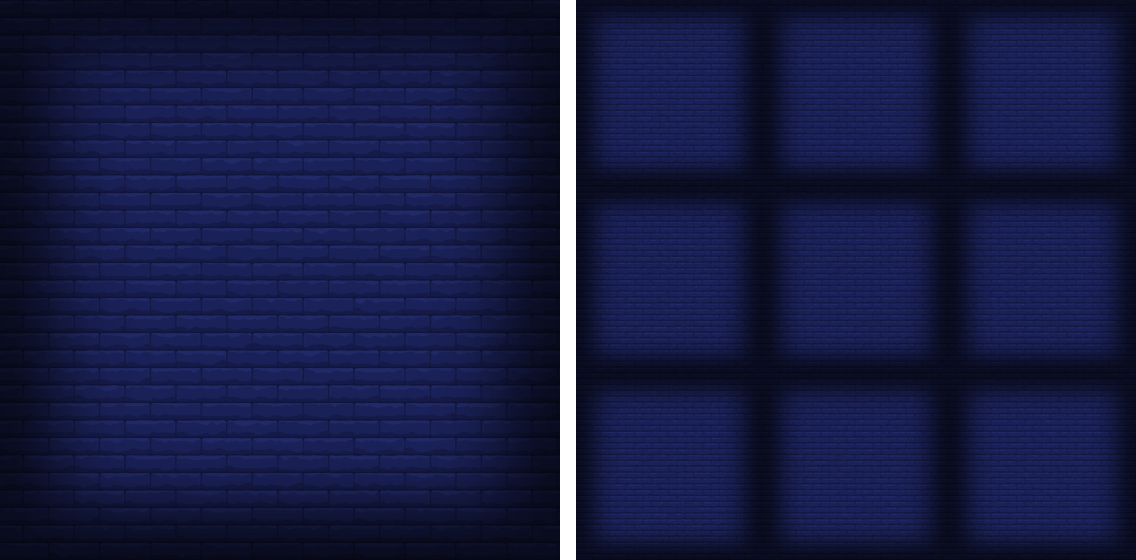
Left: one tile. Right: repeated 3 by 3.
Give the GLSL for this pattern, as a Shadertoy shader.

```glsl
// Dark blue brick wall in running bond: 11 bricks across, 32 courses down.
// Each brick is a rounded box with a ragged lit top and shaded foot cut by
// gradient noise; a periodic vignette darkens all four borders alike.

vec2 hash22(vec2 p) {
    vec3 q = fract(p.xyx * vec3(0.1031, 0.1030, 0.0973));
    q += dot(q, q.yzx + 33.33);
    return fract((q.xx + q.yz) * q.zy);
}

float cornerGradient(vec2 cell, vec2 offset) {
    return dot(hash22(cell) * 2.0 - 1.0, offset);
}

float gradientNoise(vec2 p) {
    vec2 i = floor(p), f = p - i;
    vec2 u = f * f * f * (f * (f * 6.0 - 15.0) + 10.0);
    vec2 e = vec2(1.0, 0.0);
    float low = mix(cornerGradient(i, f), cornerGradient(i + e.xy, f - e.xy), u.x);
    float high = mix(cornerGradient(i + e.yx, f - e.yx), cornerGradient(i + e.xx, f - e.xx), u.x);
    return mix(low, high, u.y);
}

// Broad waves with small chips on top
float raggedNoise(vec2 p) {
    return gradientNoise(p) + 0.4 * gradientNoise(p * 2.7 + 19.0);
}

float roundedBox(vec2 p, vec2 halfSize, float radius) {
    vec2 q = abs(p) - halfSize + radius;
    return length(max(q, 0.0)) + min(max(q.x, q.y), 0.0) - radius;
}

// Coverage of the side where d is negative
float fill(float d, float softness) {
    return 1.0 - smoothstep(-softness, softness, d);
}

void mainImage(out vec4 fragColor, in vec2 fragCoord) {
    vec2 uv = fragCoord / iResolution.xy;
    float soft = 0.75 * 32.0 / iResolution.y;

    // Running bond; brick identity wraps around the canvas
    vec2 grid = uv * vec2(11.0, 32.0);
    float course = floor(grid.y);
    grid.x += 0.045 + 0.5 * mod(course, 2.0);
    vec2 id = mod(floor(grid), vec2(11.0, 32.0));
    vec2 seed = hash22(id + 7.0);

    // Local position, measured in course heights
    vec2 p = (fract(grid) - 0.5) * vec2(32.0 / 11.0, 1.0);
    vec2 noiseOrigin = floor(seed * 180.0) + id * 3.0;

    // Brick outline with slightly worn edges
    float wear = 0.04 * gradientNoise(p * 3.0 + noiseOrigin + 40.0);
    float body = roundedBox(p - vec2(0.0, 0.01), vec2(1.418, 0.46), 0.12) + wear;

    // Lit band thins out towards the ends of the brick
    float ends = smoothstep(0.9, 1.42, abs(p.x));
    float litDepth = 0.17 + 0.30 * raggedNoise(vec2(p.x * 1.3, p.y * 0.6) + noiseOrigin)
                   + 0.08 * (seed.x - 0.5) - 0.08 * ends;
    float lit = fill(0.47 - max(litDepth, 0.07) - p.y, soft);

    // Shaded foot, rising in places into low humps
    float footDepth = 0.19 + 0.28 * raggedNoise(vec2(p.x * 1.2, p.y * 0.6) + noiseOrigin + 90.0)
                    + 0.07 * (seed.y - 0.5) + 0.05 * ends;
    float foot = fill(p.y + 0.45 - max(footDepth, 0.08), soft);

    // Faint bright rim on one side of some bricks
    float side = seed.x < 0.5 ? -1.0 : 1.0;
    float sideRim = fill(abs(p.x * side - 1.36) - 0.02, soft)
                  * smoothstep(-0.3, 0.1, p.y) * step(0.5, seed.y);

    // Layers from face to highlight
    vec3 brick = vec3(0.103, 0.130, 0.345) * (0.98 + 0.04 * seed.y);
    brick = mix(brick, vec3(0.083, 0.104, 0.284), foot);
    brick = mix(brick, vec3(0.128, 0.160, 0.402), max(lit, 0.6 * sideRim));

    // Bed joints lie deeper in shade than upright ones
    vec3 mortar = mix(vec3(0.076, 0.096, 0.262), vec3(0.064, 0.081, 0.228),
                      smoothstep(0.3, 0.48, abs(p.y)));
    vec3 color = mix(mortar, brick, fill(body, soft));

    // Smooth periodic vignette, level at the borders so it wraps
    vec2 wave = cos(3.14159265 * uv);
    vec2 glow = 1.0 - pow(wave * wave, vec2(6.0, 8.0));
    color *= 0.36 + 0.65 * glow.x * glow.y;

    fragColor = vec4(color, 1.0);
}
```
